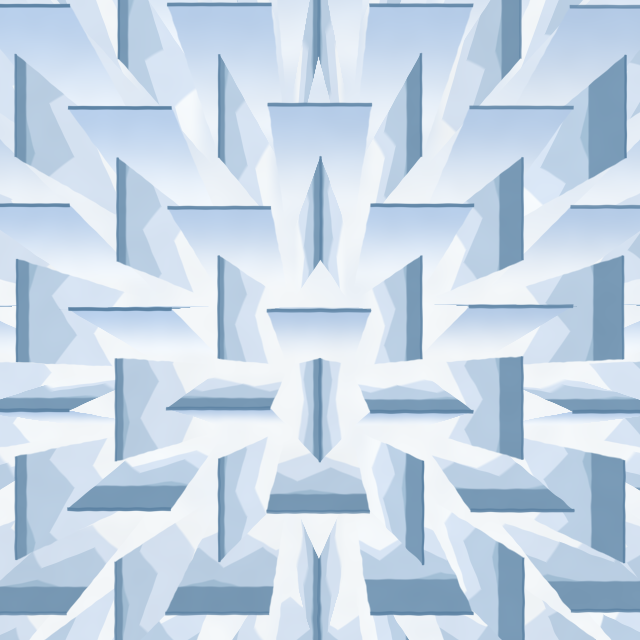
This pattern is drawn by a WebGL 1 fragment shader. Its source:

```glsl
precision highp float;
uniform vec2 u_resolution;

float hash(vec2 p) {
  return fract(sin(dot(p, vec2(41.3, 289.1))) * 4375.85);
}

vec2 gradient(vec2 cell) {
  float a = 6.2832 * hash(cell);
  return vec2(cos(a), sin(a));
}

float gradientNoise(vec2 p) {
  vec2 i = floor(p), f = fract(p);
  vec2 w = f * f * f * (f * (f * 6.0 - 15.0) + 10.0);
  float low = mix(dot(gradient(i), f),
                  dot(gradient(i + vec2(1, 0)), f - vec2(1, 0)), w.x);
  float high = mix(dot(gradient(i + vec2(0, 1)), f - vec2(0, 1)),
                   dot(gradient(i + vec2(1, 1)), f - vec2(1, 1)), w.x);
  return mix(low, high, w.y);
}

// 1 below the edge, 0 above it
float below(float edge, float x, float blur) {
  return 1.0 - smoothstep(edge - blur, edge + blur, x);
}

// Folded shadow bands running back from the front edge of a fin
vec3 shadowedFace(float depth, float along, float dark, float seed, float blur) {
  float fold = abs(fract(along * 5.0 + seed) - 0.5);
  float fold2 = abs(fract(along * 8.0 - seed * 3.0) - 0.5);
  vec3 col = mix(vec3(0.95, 0.965, 0.975), vec3(0.84, 0.89, 0.95),
                 below(0.2 + 0.16 * fold, depth, blur));
  col = mix(col, vec3(0.73, 0.81, 0.89), below(dark + 0.06 + 0.13 * fold2, depth, blur));
  col = mix(col, vec3(0.63, 0.74, 0.83), below(dark + 0.09 * (fold - 0.25), depth, blur));
  return mix(col, vec3(0.47, 0.60, 0.71), below(dark, depth, blur));
}

// Lit face, bluest at the front edge
vec3 litFace(float depth) {
  return mix(vec3(0.71, 0.80, 0.91), vec3(0.94, 0.96, 0.98), smoothstep(0.0, 0.3, depth));
}

void main() {
  vec2 uv = gl_FragCoord.xy / u_resolution;
  float px = 0.8 / min(u_resolution.x, u_resolution.y);

  // Position relative to the vanishing point
  vec2 p = uv - vec2(0.5, 0.41);
  p += 0.0012 * gradientNoise(uv * 45.0) * (1.4 - uv.y);

  // Pale floor, bluer towards the top
  float haze = smoothstep(0.45, 1.05, uv.y) + 0.5 * gradientNoise(p * 9.0);
  vec3 col = mix(vec3(0.955, 0.967, 0.975), vec3(0.84, 0.89, 0.95), clamp(haze, 0.0, 0.8));

  // Fins weave in a checkerboard; outer ones are drawn first
  vec2 origin = vec2(0.0, 0.108);
  vec2 base = floor((p / 0.84 - origin) / 0.158 + 0.5);
  vec2 outward = step(0.0, p) * 2.0 - 1.0;
  for (int j = 2; j >= -2; j--) {
    for (int i = 2; i >= -2; i--) {
      vec2 cell = base + outward * vec2(float(i), float(j));
      float seed = hash(cell + 7.0);
      bool level = mod(cell.x + cell.y, 2.0) < 0.5;
      vec2 centre = origin + cell * 0.158 + 0.007 * (vec2(seed, hash(cell + 19.0)) - 0.5);
      vec2 q = level ? p.yx : p;
      vec2 c = level ? centre.yx : centre;
      float halfLength = 0.081 + 0.0015 * gradientNoise(vec2(q.x * 90.0, seed * 40.0));

      // Two sides of a wedge that widens towards its back
      for (int s = 0; s < 2; s++) {
        float side = float(s) * 2.0 - 1.0;
        float apex = side * 0.125;
        float span = (apex - c.x) * side;
        if (span > 0.002) {
          float t = (q.x - apex) / (c.x - apex);
          float depth = 1.0 - t;
          float along = q.y / max(t, 0.1) - c.y;
          float blur = px / span;
          float mask = below(halfLength, abs(along), px * 1.4)
                     * smoothstep(-blur, blur, depth)
                     * (1.0 - smoothstep(0.25, 0.34, depth));
          float dark = level ? 0.1 : (side < 0.0 ? 0.08 : 0.03);
          dark *= 0.8 + 0.4 * seed;
          vec3 face = level && side < 0.0 ? litFace(depth)
                    : shadowedFace(depth, along, dark, seed, blur * 1.5);
          face *= 0.985 + 0.03 * seed;
          col = mix(col, face, mask);
        }
      }

      // Front edge
      float thickness = level ? 0.0028 : 0.0018;
      float rim = below(thickness, abs(q.x - c.x), px)
                * below(halfLength, abs(q.y - c.y), px);
      col = mix(col, vec3(0.36, 0.51, 0.64), rim * (0.75 + 0.25 * seed));
    }
  }

  // Faint mottling
  col += 0.012 * gradientNoise(uv * 22.0);
  gl_FragColor = vec4(col, 1.0);
}
```
